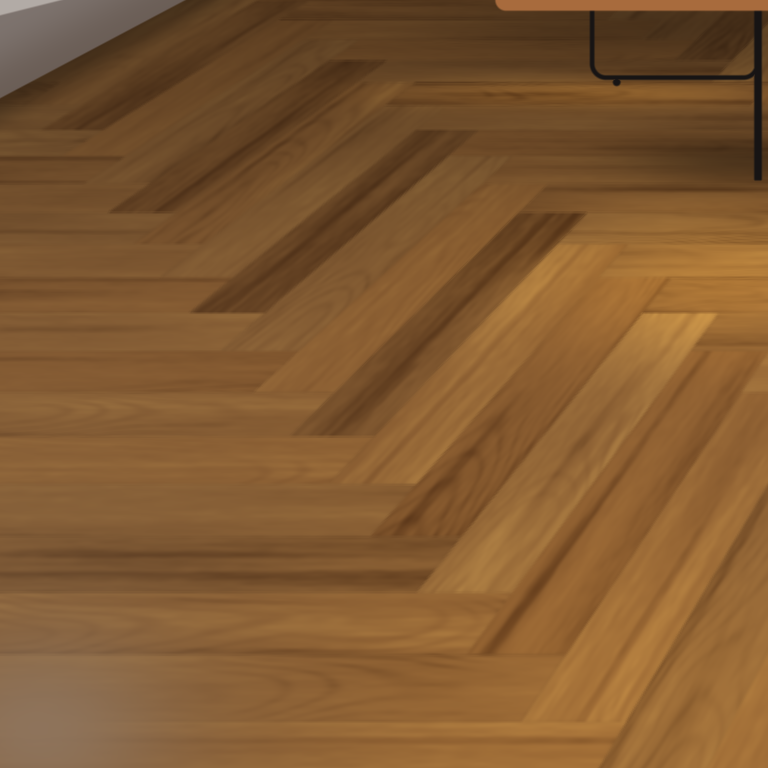
A three.js fragment shader for this texture:

```glsl
// Herringbone timber floor in perspective, with a skirting and a table frame at the top.
// Canvas points project onto floor units one board wide; each board gets its own tone
// and grain from hash noise, then soft light, shadow and foreground haze are laid over.
#define BOARD_LENGTH 6.0
#define HORIZON 1.970
#define VANISH_X 1.953
#define BOARD_WIDTH 0.0715
#define GRAIN 0.28
#define SEAM 0.03
#define SOFT 0.0017
#define DARK_WOOD vec3(0.33, 0.20, 0.095)
#define MID_WOOD vec3(0.535, 0.368, 0.20)
#define PALE_WOOD vec3(0.68, 0.505, 0.275)

varying vec2 vUv;

float hash(vec2 p) {
  vec3 q = fract(p.xyx * 0.1031);
  q += dot(q, q.yzx + 33.33);
  return fract((q.x + q.y) * q.z);
}

float noise(vec2 p) {
  vec2 i = floor(p), f = fract(p);
  f = f * f * (3.0 - 2.0 * f);
  return mix(mix(hash(i), hash(i + vec2(1.0, 0.0)), f.x),
             mix(hash(i + vec2(0.0, 1.0)), hash(i + 1.0), f.x), f.y);
}

float roundBox(vec2 p, vec2 center, vec2 halfSize, float radius) {
  vec2 q = abs(p - center) - halfSize + radius;
  return length(max(q, 0.0)) + min(max(q.x, q.y), 0.0) - radius;
}

float cover(float d) { return 1.0 - smoothstep(-SOFT, SOFT, d); }

float blob(vec2 p, vec2 center, vec2 size) {
  vec2 q = (p - center) / size;
  return exp(-dot(q, q));
}

// Canvas to floor: x counts boards sideways, y counts boards into depth
vec2 project(vec2 uv) {
  float d = HORIZON - uv.y;
  return vec2(((uv.x - VANISH_X) / d + 1.239) / BOARD_WIDTH, 39.52 / d - 28.69);
}

// Streaks, pores, sparse dark veins and arched rings; p.x runs along the board
float grain(vec2 p, float seed) {
  vec2 shift = vec2(seed * 91.0, seed * 57.0);
  float streak = noise(p * vec2(0.35, 3.0) + shift) - 0.5;
  float fibre = noise(p * vec2(1.0, 17.0) + shift) - 0.5;
  float pore = noise(p * vec2(5.0, 26.0) + shift) - 0.5;
  float vein = smoothstep(0.66, 0.95, noise(p * vec2(0.2, 6.0) + shift.yx));
  float warp = noise(p * vec2(0.8, 1.8) + shift);
  float bow = p.y - 0.3 - 0.4 * seed;
  float rings = 0.5 + 0.5 * sin(12.0 * (p.x * 0.5 + 5.0 * bow * bow + 1.3 * warp));
  float figured = smoothstep(0.3, 0.6, fract(seed * 7.31)) * smoothstep(0.35, 0.65, noise(p * vec2(0.5, 0.8) + shift.yx));
  return 0.85 * streak + 0.34 * fibre + 0.26 * pore - 0.55 * vein
    + figured * (0.10 - 0.40 * rings * rings * rings);
}

vec3 boardColor(vec2 f) {
  // Each row steps one board sideways: half the period runs deep, half across
  vec2 cell = floor(f);
  float m = floor(mod(cell.x + cell.y + 0.5, 2.0 * BOARD_LENGTH));
  bool deep = m < BOARD_LENGTH;
  vec2 start = deep ? cell - vec2(0.0, m) : cell - vec2(m - BOARD_LENGTH, 0.0);
  vec2 p = deep ? (f - start).yx : f - start;
  float seed = hash(start + (deep ? 11.0 : 47.0));

  // Random tone; deep boards darken every third, then alternate toward the viewer
  float tone = 0.38 + 0.2 * hash(start * 1.7 + seed * 13.0);
  if (deep) {
    float k = start.x;
    float thirds = 0.43 - 0.15 * cos(2.0944 * k);
    float pairs = 0.52 + 0.15 * cos(3.14159 * k) * (1.0 - smoothstep(6.5, 9.0, k));
    tone = mix(tone, k > 3.5 ? pairs : thirds, 0.85);
  }
  tone = clamp(tone + GRAIN * grain(p, seed), 0.0, 1.0);
  vec3 wood = mix(DARK_WOOD, MID_WOOD, smoothstep(0.0, 0.52, tone));
  wood = mix(wood, PALE_WOOD, smoothstep(0.45, 0.9, tone));
  wood *= mix(vec3(1.015, 0.99, 0.96), vec3(0.99, 1.0, 1.02), seed);

  // Faint seams
  float edge = min(min(p.y, 1.0 - p.y), min(p.x, BOARD_LENGTH - p.x));
  return wood * (1.0 - SEAM * (1.0 - smoothstep(0.0, 0.05, edge)));
}

void main() {
  vec2 uv = vUv;

  // Floor, averaged over a small square to soften the board edges
  vec3 color = vec3(0.0);
  for (int i = 0; i < 9; i++) {
    vec2 offset = vec2(mod(float(i), 3.0), floor(float(i) / 3.0)) - 1.0;
    color += boardColor(project(uv + offset * SOFT)) / 9.0;
  }

  // Window glow, room falloff and table shadow
  float light = 0.96 + 0.05 * uv.x - 0.27 * smoothstep(0.5, 1.0, uv.y);
  float glow = blob(uv, vec2(0.95, 0.64), vec2(0.26, 0.10));
  glow += 0.50 * blob(uv, vec2(0.88, 0.05), vec2(0.40, 0.30));
  glow += 0.85 * blob(uv, vec2(0.78, 0.878), vec2(0.25, 0.020));
  light += 0.36 * glow;
  light -= 0.32 * blob(uv, vec2(0.97, 0.79), vec2(0.17, 0.035));
  light -= 0.18 * blob(uv, vec2(0.85, 0.97), vec2(0.30, 0.06));
  color *= light * mix(vec3(1.0), vec3(1.0, 1.01, 0.86), min(glow, 1.0));
  color = mix(color, vec3(0.53, 0.41, 0.29), 0.36 * (1.0 - smoothstep(0.0, 0.6, uv.x)) * (1.0 - uv.y));
  color = mix(color, vec3(0.56, 0.46, 0.37), 0.9 * blob(uv, vec2(0.05, 0.05), vec2(0.16, 0.12)));

  // Skirting with its pale top edge and contact shadow
  float wall = uv.y - 0.872 - 0.53 * uv.x;
  color *= 1.0 - 0.3 * smoothstep(-0.05, 0.0, wall);
  vec3 skirting = mix(vec3(0.42, 0.37, 0.34), vec3(0.49, 0.45, 0.43), smoothstep(0.0, 0.1, wall));
  skirting = mix(skirting, vec3(0.70, 0.67, 0.65), cover(0.98 + 0.25 * uv.x - uv.y));
  color = mix(color, skirting, cover(-wall));

  // Table frame, long leg, foot and top
  float frame = abs(roundBox(uv, vec2(0.8785, 1.399), vec2(0.1075, 0.5), 0.018)) - 0.003;
  frame = min(frame, roundBox(uv, vec2(0.987, 1.0), vec2(0.005, 0.235), 0.002));
  frame = min(frame, length(uv - vec2(0.803, 0.893)) - 0.005);
  color = mix(color, vec3(0.09, 0.08, 0.08), cover(frame));
  float top = roundBox(uv, vec2(1.145, 1.486), vec2(0.5), 0.014);
  color = mix(color, vec3(0.66, 0.42, 0.24), cover(top));

  gl_FragColor = vec4(color, 1.0);
}
```
